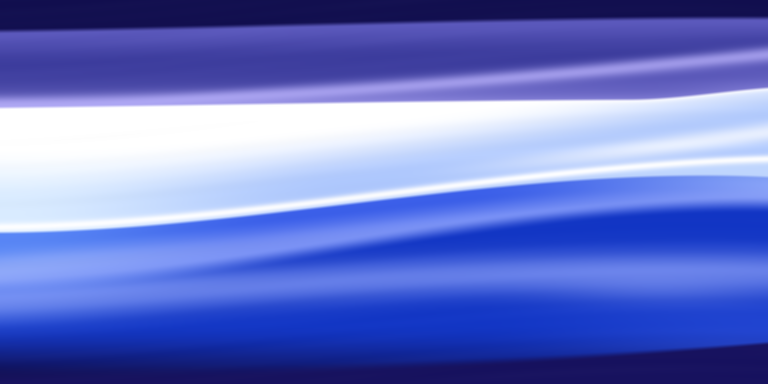
Reproduce this background procedurally as a WebGL 1 fragment shader.

```glsl
precision highp float;
// Flowing silk-like bands of white, sky blue, violet and deep blue light.

uniform vec2 u_resolution;

#define EDGE_SOFTNESS 0.005
#define LINE_WIDTH 0.011
#define STREAK_WIDTH 0.020
#define WHITE_FADE 0.075
#define SHEEN_WIDTH 0.050
#define GRAIN_STRENGTH 0.008

const vec3 NAVY = vec3(0.07, 0.06, 0.31);
const vec3 INDIGO = vec3(0.23, 0.23, 0.61);
const vec3 VIOLET = vec3(0.36, 0.35, 0.74);
const vec3 LAVENDER = vec3(0.73, 0.70, 0.99);
const vec3 WHITE = vec3(1.0);
const vec3 ICE = vec3(0.85, 0.92, 1.0);
const vec3 SKY = vec3(0.68, 0.78, 0.99);
const vec3 AZURE = vec3(0.34, 0.52, 0.96);
const vec3 ROYAL = vec3(0.23, 0.37, 0.91);
const vec3 PERIWINKLE = vec3(0.54, 0.62, 0.97);
const vec3 COBALT = vec3(0.07, 0.21, 0.77);

// Cubic through four heights at x = 0, 1/3, 2/3 and 1.
float curve(float x, vec4 h) {
  float a = 3.0 * x, b = a - 1.0, c = a - 2.0, d = a - 3.0;
  return dot(h, vec4(-b * c * d / 6.0, a * c * d / 2.0, -a * b * d / 2.0, a * b * c / 6.0));
}

float glow(float distance, float width) {
  float r = distance / width;
  return exp(-r * r);
}

float below(float depth, float edge, float softness) {
  return smoothstep(edge - softness, edge + softness, depth);
}

// Fine fibres running along the folds.
float fibres(vec2 p) {
  float sum = 0.0;
  float frequency = 45.0;
  for (int i = 0; i < 4; i++) {
    sum += sin(p.y * frequency + 2.0 * sin(p.x * 5.0 + frequency)) * 0.25;
    frequency *= 1.63;
  }
  return sum;
}

// Violet veil between the dark top and the white fold.
vec3 upperVeil(float x, float depth, float top, float bottom) {
  float across = (depth - top) / (bottom - top);
  vec3 color = mix(VIOLET, INDIGO, smoothstep(0.0, 0.45, across));
  float streak = curve(x, vec4(0.273, 0.250, 0.203, 0.142));
  color = mix(color, VIOLET, 0.7 * below(depth, streak, 0.03));
  color = mix(color, LAVENDER, 0.75 * exp(-max(bottom - depth, 0.0) / 0.03) * (1.0 - 0.5 * x));
  color = mix(color, LAVENDER, 0.75 * glow(depth - streak, STREAK_WIDTH));
  return mix(NAVY, color, below(depth, top, 0.008));
}

// White fold fading to sky blue, closed by a bright line.
vec3 whiteFold(float x, float depth, float top) {
  float fade = curve(x, vec4(0.455, 0.425, 0.340, 0.240));
  float ridge = curve(x, vec4(0.592, 0.545, 0.466, 0.414));
  float streak = curve(x, vec4(0.600, 0.500, 0.425, 0.345));
  vec3 shade = mix(ICE, SKY, smoothstep(0.0, 0.45, x));
  vec3 color = mix(WHITE, shade, below(depth, fade, WHITE_FADE));
  color = mix(color, WHITE, 0.7 * smoothstep(0.5, 0.9, x) * glow(depth - streak, 0.026));
  color = mix(color, mix(ICE, SKY, 0.6), below(depth, ridge, 0.012) * smoothstep(0.55, 0.9, x));
  color = mix(color, WHITE, 0.95 * glow(depth - ridge, LINE_WIDTH));
  return mix(color, WHITE, 0.8 * glow(depth - top, 0.008));
}

// Blue folds with a pale band, a broad sheen and a dark floor.
vec3 blueFolds(float x, float depth, float top) {
  float band = curve(x, vec4(0.698, 0.630, 0.555, 0.495));
  float bandEnd = curve(x, vec4(0.747, 0.677, 0.578, 0.534));
  float sheen = curve(x, vec4(0.780, 0.745, 0.712, 0.705));
  float ground = curve(x, vec4(0.977, 0.964, 0.938, 0.893));

  vec3 color = mix(AZURE, ROYAL, smoothstep(0.0, 0.4, x));
  color = mix(color, PERIWINKLE, 0.8 * below(depth, band - 0.02, 0.035));
  color = mix(color, SKY, 0.55 * smoothstep(0.6, 1.0, x) * glow(depth - top, 0.05));
  color = mix(color, SKY, 0.35 * (1.0 - smoothstep(0.0, 0.35, x)) * glow(depth - band, 0.04));

  vec3 deep = mix(COBALT, ROYAL, 0.45 * smoothstep(0.6, 1.0, x) * below(depth, 0.8, 0.1));
  deep = mix(deep, AZURE, 0.8 * (1.0 - smoothstep(0.0, 0.4, x)) * glow(depth - bandEnd, 0.08));
  deep = mix(deep, PERIWINKLE, 0.68 * glow(depth - sheen, SHEEN_WIDTH));
  deep = mix(deep, PERIWINKLE, 0.4 * glow(x - 0.86, 0.16) * glow(depth - 0.745, 0.045));
  color = mix(color, deep, below(depth, bandEnd, 0.022));

  float dusk = smoothstep(0.84, 1.0, depth) * (1.0 - 0.5 * x);
  color = mix(color, NAVY, dusk);
  return mix(color, NAVY + vec3(0.02, 0.01, 0.06), below(depth, ground, mix(0.025, 0.006, x)));
}

void main() {
  vec2 uv = gl_FragCoord.xy / u_resolution;
  float x = uv.x;
  float depth = 1.0 - uv.y;

  // Main fold edges, measured down from the top.
  float veilTop = curve(x, vec4(0.081, 0.068, 0.053, 0.047));
  float foldTop = curve(x, vec4(0.281, 0.271, 0.262, 0.260)) - 0.035 * smoothstep(0.82, 1.05, x);
  float foldEnd = curve(x, vec4(0.606, 0.560, 0.484, 0.461));

  vec3 color = upperVeil(x, depth, veilTop, foldTop);
  color = mix(color, whiteFold(x, depth, foldTop), below(depth, foldTop, EDGE_SOFTNESS));
  color = mix(color, blueFolds(x, depth, foldEnd), below(depth, foldEnd, EDGE_SOFTNESS));
  color += GRAIN_STRENGTH * fibres(vec2(x, depth - foldEnd));
  gl_FragColor = vec4(clamp(color, 0.0, 1.0), 1.0);
}
```
